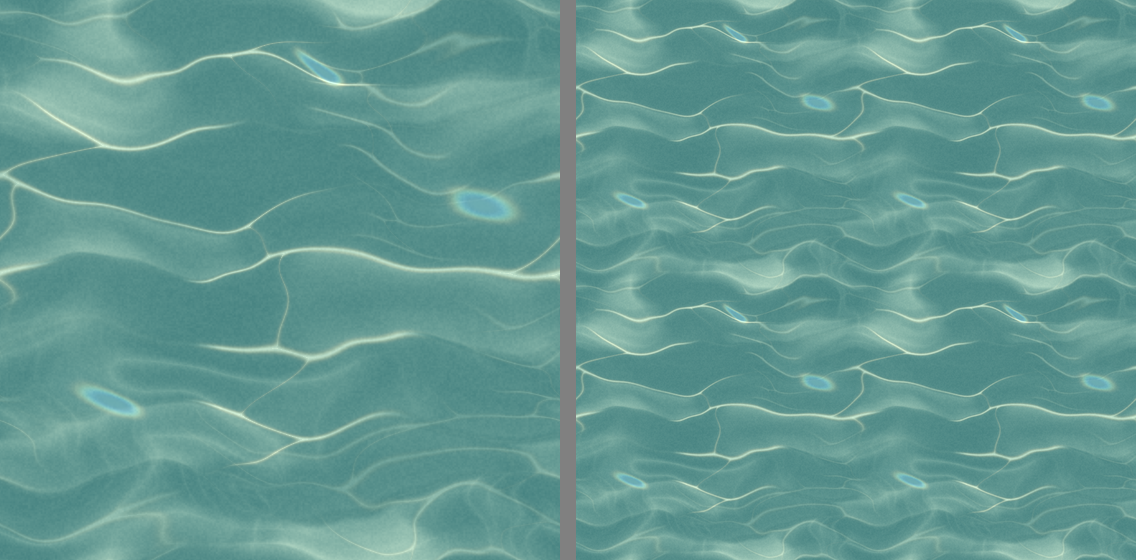
Left, the tile; right, the same tile 2 across and 2 down.
A Shadertoy shader for this texture:

```glsl
// Sunlit shallow water: teal depths crossed by long, thin caustic lines, soft veils of
// light and a few prismatic spots. Bent, stretched cellular noise draws the lines, and
// wrapping value noise shades the water; all periods are whole, so the square tiles.

const float TAU = 6.2831853;
const vec3 DEEP = vec3(0.300, 0.532, 0.522);      // unlit water
const vec3 SUNLIGHT = vec3(0.36, 0.28, 0.22);     // added per unit of light
const vec3 SPOT_BLUE = vec3(0.38, 0.64, 0.67);
const vec3 FRINGE = vec3(1.20, 1.0, 0.84);        // red spreads wider than blue
const vec2 MAIN_CELLS = vec2(2.0, 8.0);
const vec2 FINE_CELLS = vec2(4.0, 13.0);
const float JOIN = 0.0035;                        // rounding where lines meet
const float LINE_WIDTH = 0.0036;
const float VEIL_WIDTH = 0.045;
const float PATCH_LIGHT = 0.50;
const float VEIL_LIGHT = 0.75;
const float WISP_LIGHT = 0.34;
const float GRAIN = 0.10;
const int SPOTS = 3;
const vec2 SPOT_SIZE = vec2(0.050, 0.019);
const float SPOT_TILT = -0.45;

vec2 hash2(vec2 cell) {
    vec3 h = fract(cell.xyx * vec3(0.1031, 0.1030, 0.0973));
    h += dot(h, h.yzx + 33.33);
    return fract((h.xx + h.yz) * h.zy);
}

// Value noise that wraps after a whole number of cells
float noise(vec2 p, vec2 period) {
    p *= period;
    vec2 i = floor(p), f = p - i;
    f = f * f * f * (f * (f * 6.0 - 15.0) + 10.0);
    vec2 a = mod(i, period), b = mod(i + 1.0, period);
    return mix(mix(hash2(a + 7.0).x, hash2(vec2(b.x, a.y) + 7.0).x, f.x),
               mix(hash2(vec2(a.x, b.y) + 7.0).x, hash2(b + 7.0).x, f.x), f.y);
}

float clouds(vec2 p, vec2 period) {
    return 0.55 * noise(p, period) + 0.28 * noise(p + 0.37, period * 2.0)
         + 0.17 * noise(p + 0.71, period * 4.0);
}

float ridge(vec2 p, vec2 period) {
    return 1.0 - abs(2.0 * noise(p, period) - 1.0);
}

// Whole-period sines bend the water surface
vec2 bend(vec2 p) {
    vec2 q = p;
    q.y += 0.022 * sin(TAU * (p.x * 2.0 + p.y)) + 0.010 * sin(TAU * (p.x * 3.0 - p.y * 2.0) + 1.3);
    q.x += 0.035 * sin(TAU * (p.y * 3.0 + p.x) + 0.6);
    q.y += 0.003 * sin(TAU * (q.x * 7.0 + p.y * 3.0) + 2.1);
    q.x += 0.010 * sin(TAU * (p.y * 8.0 - p.x * 2.0));
    return q;
}

vec2 seed(vec2 cell, vec2 cells, float salt) {
    return cell + 0.1 + 0.8 * hash2(mod(cell, cells) + salt);
}

// x: rounded border distance in canvas units, y: random cell value,
// z: fade from the border, slow across steep borders
vec3 caustic(vec2 p, vec2 cells, float salt) {
    p *= cells;
    vec2 home = floor(p), nearest = home;
    float best = 1e3;
    for (int y = -1; y <= 1; y++)
    for (int x = -1; x <= 1; x++) {
        vec2 cell = home + vec2(x, y);
        vec2 to = seed(cell, cells, salt) - p;
        if (dot(to, to) < best) { best = dot(to, to); nearest = cell; }
    }
    vec2 a = seed(nearest, cells, salt) - p;
    float sum = 1e-20, fade = 1.0;
    for (int y = -2; y <= 2; y++)
    for (int x = -2; x <= 2; x++) {
        if (x == 0 && y == 0) continue;
        vec2 b = seed(nearest + vec2(x, y), cells, salt) - p;
        vec2 normal = (b - a) * cells;
        float d = dot(0.5 * (a + b), b - a) / length(normal);
        float steep = abs(normal.x) / length(normal);
        sum += exp(-(d + 0.005 * steep) / JOIN);   // steep lines are fainter
        fade = min(fade, d / mix(0.006, 0.07, steep));
    }
    float value = hash2(mod(nearest, cells) + salt + 19.0).y;
    return vec3(-JOIN * log(sum), value, smoothstep(0.0, 1.0, fade));
}

vec3 lineLight(float d, float width) {
    vec3 r = max(d, 0.0) / (width * FRINGE);
    return exp(-r * r);
}

void mainImage(out vec4 fragColor, in vec2 fragCoord) {
    vec2 p = fragCoord / iResolution.xy;
    vec2 q = bend(p);
    vec2 drift = q + vec2(0.16, 0.05) * (clouds(q + 0.17, vec2(3.0, 5.0)) - 0.5);

    // Broad patches, drawn-out wisps and fine ripples
    float cloud = clouds(drift, vec2(2.0, 5.0));
    float patches = smoothstep(0.38, 0.72, cloud);
    float wisp = pow(ridge(drift + 0.3, vec2(3.0, 13.0)), 4.0);
    float wispMask = smoothstep(0.40, 0.70, noise(q + 0.52, vec2(3.0, 5.0)));
    float ripple = ridge(drift, vec2(5.0, 38.0));
    float arcs = ridge(drift + 0.2, vec2(28.0, 9.0));
    float arcMask = smoothstep(0.45, 0.8, noise(q + 0.6, vec2(4.0, 6.0)));
    vec3 light = vec3(0.06 * cloud + PATCH_LIGHT * patches);
    light += WISP_LIGHT * wisp * wispMask;
    light += 0.20 * ripple * ripple * (0.15 + patches) + 0.16 * (arcs * arcs - 0.3) * arcMask;

    // Main caustics: each cell glows inward from its border
    vec3 c = caustic(q, MAIN_CELLS, 3.0);
    float strength = smoothstep(0.28, 0.60, noise(q + 0.13, vec2(3.0, 6.0)));
    float swell = noise(q + 0.45, vec2(6.0, 7.0));
    float veil = exp(-max(c.x, 0.0) / VEIL_WIDTH) * smoothstep(0.30, 0.95, c.y) * c.z;
    light += VEIL_LIGHT * veil * (0.25 + cloud);
    light += lineLight(c.x, LINE_WIDTH * (0.6 + swell)) * mix(0.08, 0.95, strength);
    light += 0.20 * exp(-max(c.x, 0.0) / 0.010) * strength;
    light += 0.5 * clamp(-c.x / JOIN, 0.0, 1.0) * strength;

    // Faint secondary filaments
    vec3 fine = caustic(bend(drift + 0.31), FINE_CELLS, 41.0);
    float fineMask = smoothstep(0.38, 0.72, noise(q + 0.8, vec2(4.0, 5.0)));
    light += 0.42 * lineLight(fine.x, LINE_WIDTH) * fineMask;
    light += 0.24 * exp(-max(fine.x, 0.0) / 0.016) * fineMask * fine.y * fine.z;

    light += GRAIN * (noise(p, vec2(310.0)) + 0.6 * noise(p + 0.5, vec2(170.0)) - 0.8);
    vec3 color = DEEP + SUNLIGHT * min(light, 1.5);

    // Prismatic spots: blue hearts with split, warm rims, spread by the golden ratio
    float cs = cos(SPOT_TILT), sn = sin(SPOT_TILT);
    for (int i = 0; i < SPOTS; i++) {
        float n = float(i);
        vec2 center = fract(vec2(0.84, 0.65) + n * vec2(0.382, 0.618));
        vec2 s = fract(q - center + 0.5) - 0.5;
        s = vec2(cs * s.x + sn * s.y, cs * s.y - sn * s.x);
        float r = length(s / (SPOT_SIZE * (1.0 - 0.22 * n)));
        vec3 rim = (r - vec3(1.32, 1.18, 1.02)) / 0.38;
        color = mix(color, SPOT_BLUE, 0.75 * (1.0 - smoothstep(0.3, 1.1, r)));
        color += 0.15 * exp(-rim * rim) + 0.05 * exp(-r * r * 0.2);
    }
    fragColor = vec4(clamp(color, 0.0, 1.0), 1.0);
}
```
